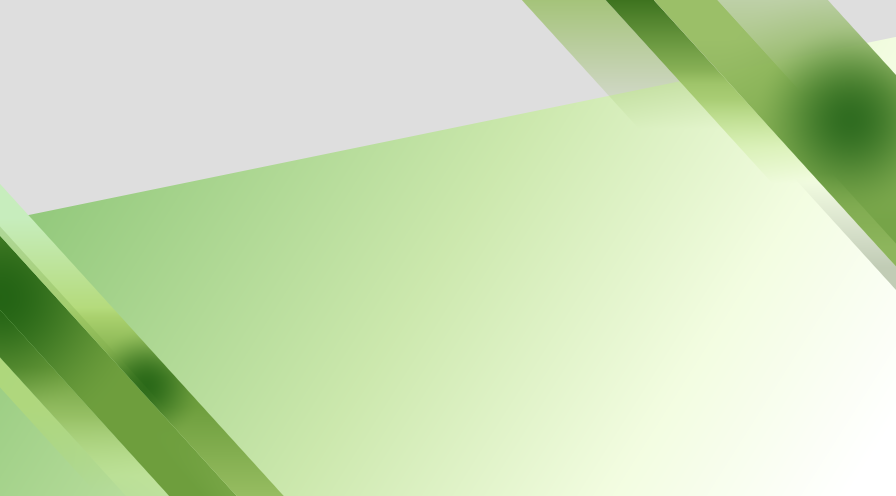
Reproduce this background procedurally as a WebGL 2 fragment shader.

```glsl
#version 300 es
precision highp float;

#define BAND_SLOPE 1.1
#define PANEL_RISE 0.2054
#define PANEL_BASE 0.5546
#define PANEL_AXIS vec2(0.845, 0.535)
#define RIGHT_GLOW vec2(1.714, 0.242)
#define LEFT_GLOW vec2(0.0, 0.599)
#define SPOT_GLOW vec2(0.295, 0.778)
#define GREY vec3(0.87)
#define DEEP vec3(0.14, 0.39, 0.08)
#define LEAF vec3(0.43, 0.62, 0.24)
#define OLIVE vec3(0.59, 0.74, 0.38)
#define PALE vec3(0.78, 0.91, 0.58)

uniform vec2 u_resolution;
out vec4 fragColor;

// Antialiased step, one pixel wide at any canvas size
float edge(float d) {
    return clamp(d * u_resolution.y + 0.5, 0.0, 1.0);
}

float band(float u, float low, float high) {
    // Scaled so that u measures distance across the diagonal
    float across = BAND_SLOPE / length(vec2(1.0, BAND_SLOPE));
    return edge((u - low) * across) * edge((high - u) * across);
}

float glow(vec2 p, vec2 center, float radius) {
    return 1.0 - smoothstep(0.0, radius, length(p - center));
}

float ramp(float a, float b, float t) {
    return clamp((t - a) / (b - a), 0.0, 1.0);
}

vec3 panelColor(vec2 p) {
    float t = dot(p, PANEL_AXIS);
    vec3 c = mix(vec3(0.58, 0.79, 0.49), vec3(0.80, 0.91, 0.68), ramp(0.3, 1.03, t));
    c = mix(c, vec3(0.95, 0.99, 0.88), ramp(1.03, 1.57, t));
    return mix(c, vec3(1.0), ramp(1.57, 1.98, t));
}

// p has y pointing down; u is where the diagonal through p meets the top
vec3 rightBands(vec3 col, vec2 p, float u) {
    // Faint outer band
    float fade = 1.0 - ramp(0.0, 0.26, p.y);
    col = mix(col, OLIVE, 0.8 * fade * band(u, 1.052, 1.221));

    // Narrow band, dark at the top and pale below
    vec3 strip = mix(vec3(0.24, 0.45, 0.12), OLIVE, ramp(0.0, 0.17, p.y));
    strip = mix(strip, PALE, ramp(0.14, 0.30, p.y));
    col = mix(col, strip, (1.0 - ramp(0.2, 0.37, p.y)) * band(u, 1.221, 1.318));
    float shade = 0.8 * ramp(0.36, 0.54, p.y);
    col = mix(col, vec3(0.70, 0.75, 0.65), shade * band(u, 1.275, 1.318));

    // Wide band with a pale top and a deep radial centre
    vec3 wide = mix(OLIVE, LEAF, ramp(0.08, 0.45, p.y));
    float light = (1.0 - ramp(0.0, 0.19, p.y)) * edge(u - 1.446);
    wide = mix(wide, vec3(0.75, 0.82, 0.67), 0.9 * light);
    wide = mix(wide, LEAF, 0.6 * glow(p, RIGHT_GLOW, 0.30));
    wide = mix(wide, DEEP, glow(p, RIGHT_GLOW, 0.20));
    wide = mix(wide, OLIVE, 0.6 * ramp(0.35, 0.5, p.y) * band(u, 1.318, 1.36));
    return mix(col, wide, 0.94 * band(u, 1.318, 1.669));
}

vec3 leftBands(vec3 col, vec2 p, float u) {
    // Yellow-green fringe below
    float fringe = 0.8 * (1.0 - ramp(0.82, 0.99, p.y));
    col = mix(col, vec3(0.70, 0.85, 0.48), fringe * band(u, -0.71, -0.655));

    // Lower band, fading from leaf to pale
    vec3 lower = mix(LEAF, PALE, ramp(0.74, 0.96, p.y));
    lower = mix(lower, DEEP, glow(p, LEFT_GLOW, 0.25));
    float lowerFade = 1.0 - 0.8 * ramp(0.84, 1.0, p.y);
    col = mix(col, lower, lowerFade * band(u, -0.655, -0.568));

    // Main dark band
    vec3 body = mix(LEAF, OLIVE, 0.6 * ramp(0.86, 1.0, p.y) * ramp(-0.5, -0.34, u));
    body = mix(body, DEEP, glow(p, LEFT_GLOW, 0.30));
    col = mix(col, body, band(u, -0.568, -0.432));

    // Upper band from mint through yellow-green to a dark spot
    vec3 upper = mix(vec3(0.78, 0.93, 0.74), vec3(0.70, 0.85, 0.46), ramp(0.44, 0.64, p.y));
    upper = mix(upper, LEAF, ramp(0.62, 0.76, p.y));
    upper = mix(upper, OLIVE, ramp(0.82, 1.0, p.y));
    upper = mix(upper, DEEP, 0.9 * glow(p, SPOT_GLOW, 0.12));
    float seam = 0.25 * band(u, -0.432, -0.415) * (1.0 - ramp(0.6, 0.85, p.y));
    upper = mix(upper, LEAF, seam);
    return mix(col, upper, band(u, -0.432, -0.337));
}

void main() {
    vec2 p = gl_FragCoord.xy / u_resolution.y;
    float panelDistance = PANEL_BASE + PANEL_RISE * p.x - p.y;
    p.y = 1.0 - p.y;
    float u = p.x - p.y / BAND_SLOPE;

    vec3 col = mix(GREY, panelColor(p), edge(panelDistance));
    col = rightBands(col, p, u);
    col = leftBands(col, p, u);
    fragColor = vec4(col, 1.0);
}
```
